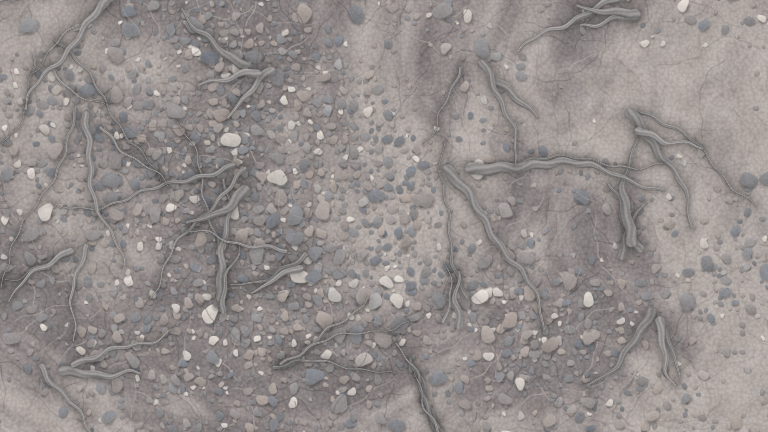
Give the GLSL for this texture, as a Shadertoy shader.

```glsl
// Bare trodden ground with river pebbles and exposed, weathered tree roots.
// Warped sines tint the soil, jittered cells scatter pebbles and fibres,
// and a loop lays tapered, bending roots that fan out from shared knots.

vec2 hash2(vec2 p) {
    vec3 q = fract(p.xyx * vec3(0.1031, 0.1030, 0.0973));
    q += dot(q, q.yzx + 33.33);
    return fract((q.xx + q.yz) * q.zy);
}

mat2 rotation(float a) {
    float c = cos(a), s = sin(a);
    return mat2(c, -s, s, c);
}

// Layered sines, each octave turned and bent by the last
float clouds(vec2 p) {
    float sum = 0.0, amp = 0.6;
    for (int i = 0; i < 5; i++) {
        p = rotation(0.7) * p * 1.8 + 1.2 * sin(p.yx) + 1.7;
        sum += amp * sin(p.x) * sin(p.y);
        amp *= 0.68;
    }
    return sum;
}

// Cellular noise: distance to the nearest jittered point
float cellular(vec2 p) {
    float nearest = 2.0;
    for (int k = 0; k < 9; k++) {
        vec2 id = floor(p) + vec2(k % 3 - 1, k / 3 - 1);
        nearest = min(nearest, length(p - id - hash2(id)));
    }
    return nearest;
}

// Share of cells that hold a pebble
float pebbleCover(vec2 p) {
    vec2 bed = (p - vec2(0.55, 0.5)) / vec2(0.36, 0.42);
    return 0.26 + 0.4 * exp(-dot(bed, bed)) + 0.45 * clouds(p * 2.1 + 4.0);
}

void addPebbles(inout vec3 col, vec2 p, float scale, float share, float px) {
    vec2 cell = floor(p * scale);
    for (int k = 0; k < 9; k++) {
        vec2 id = cell + vec2(k % 3 - 1, k / 3 - 1);
        vec2 place = hash2(id + scale), form = hash2(id + scale + 57.0);
        vec2 kind = hash2(id + scale + 131.0);
        vec2 centre = id + 0.5 + (place - 0.5) * 0.6;
        if (kind.x > share * pebbleCover(centre / scale)) continue;

        vec2 offset = p * scale - centre;
        vec2 radius = vec2(0.5, 0.37) * mix(0.5, 1.0, form.y);
        mat2 turn = rotation(form.x * 3.14);
        vec2 q = turn * offset;
        q += 0.05 * sin(q.yx * 7.0 + place * 6.0);
        float d = (length(q / radius) - 1.0) * radius.y;
        vec2 below = turn * (offset + vec2(-0.03, 0.09));
        float shade = (length(below / radius) - 1.0) * radius.y;
        col *= 1.0 - 0.27 * smoothstep(0.12, -0.08, shade);

        vec3 stone = mix(vec3(0.46, 0.48, 0.51), vec3(0.67, 0.62, 0.59), place.x);
        stone = mix(stone, vec3(0.85, 0.82, 0.79), smoothstep(0.83, 0.94, kind.y));
        stone *= 0.95 + 0.13 * place.y + 0.2 * offset.y;
        stone += 0.03 * clouds(p * 35.0);
        float edge = px * scale;
        col = mix(col, stone, 0.93 * smoothstep(edge, -edge, d));
    }
}

// Thin dry rootlets, one bent hair per cell
void addFibres(inout vec3 col, vec2 p, float scale, float amount, float px) {
    for (int k = 0; k < 9; k++) {
        vec2 id = floor(p * scale) + vec2(k % 3 - 1, k / 3 - 1);
        vec2 r = hash2(id + scale), s = hash2(id + scale + 23.0);
        vec2 q = rotation(s.x * 6.28) * (p * scale - id - r);
        float along = clamp(q.x, -0.7, 0.7);
        float bend = (s.y - 0.5) * along * along + 0.03 * sin(along * 9.0);
        float d = length(vec2(q.x - along, q.y - bend)) / scale;
        float line = smoothstep(0.0012 + px, 0.0, d);
        vec3 hair = mix(vec3(0.36, 0.34, 0.34), vec3(0.69, 0.66, 0.63), step(0.66, r.x));
        col = mix(col, hair, line * amount);
    }
}

void addRoots(inout vec3 col, vec2 p, float aspect, float px) {
    for (int i = 0; i < 54; i++) {
        float knot = float(i / 3);
        vec2 a = hash2(vec2(i, 19)), b = hash2(vec2(i, 41));
        vec2 start = fract(knot * vec2(0.7549, 0.5698) + 0.3) * vec2(aspect, 1.0);
        start += (a - 0.5) * 0.09;
        float angle = hash2(vec2(knot, 7)).x * 6.28 + (a.x - 0.5) * 1.5;
        float len = mix(0.12, 0.48, a.y * a.y);
        vec2 q = rotation(angle) * (p - start);
        float t = clamp(q.x / len, 0.0, 1.0);
        float curve = len * ((b.y - 0.5) * 0.8 * t * t + 0.05 * t * sin(t * 8.0 + b.x * 30.0));
        curve += 0.003 * sin(t * len * 90.0 + a.x * 20.0);
        float width = mix(0.0035, 0.015, b.x * b.x) * (1.0 - 0.75 * t);
        float d = length(vec2(q.x - t * len, q.y - curve)) - width;
        col *= 1.0 - 0.25 * exp(-max(d, 0.0) * 110.0);

        float across = (q.y - curve) / width;
        float bark = sin(across * 6.0 + 2.0 * sin(q.x * 55.0 + a.y * 9.0));
        float tone = 0.56 + 0.1 * across * cos(angle) + 0.05 * bark + 0.08 * (b.y - 0.5);
        tone -= 0.08 * across * across;
        col = mix(col, tone * vec3(1.01, 0.99, 0.98), smoothstep(px, -px, d));
    }
}

void mainImage(out vec4 fragColor, in vec2 fragCoord) {
    vec2 p = fragCoord / iResolution.y;
    float px = max(0.8 / iResolution.y, 0.0016);

    // Soil: dark damp patches, pale sand and coarse grit
    float sand = smoothstep(-0.65, 0.6, clouds(p * 2.6) + 0.25 * (p.x - 0.9));
    vec3 col = mix(vec3(0.48, 0.45, 0.45), vec3(0.68, 0.645, 0.625), sand);
    col += 0.045 * clouds(p * 17.0) + 0.09 * (0.45 - cellular(p * 110.0));

    addFibres(col, p, 13.0, 0.6 * (1.0 - 0.7 * sand), px);
    addPebbles(col, p, 62.0, 0.8, px);
    addPebbles(col, p, 36.0, 1.0, px);
    addPebbles(col, p, 21.0, 0.6, px);
    addFibres(col, p, 9.0, 0.4 * (1.0 - 0.7 * sand), px);
    addRoots(col, p, iResolution.x / iResolution.y, px);

    // Fine dust and a pale haze
    col += 0.05 * (0.45 - cellular(p * 150.0 + 31.0));
    col = mix(col, vec3(0.62, 0.61, 0.62), 0.1) + 0.015;
    fragColor = vec4(clamp(col, 0.0, 1.0), 1.0);
}
```
